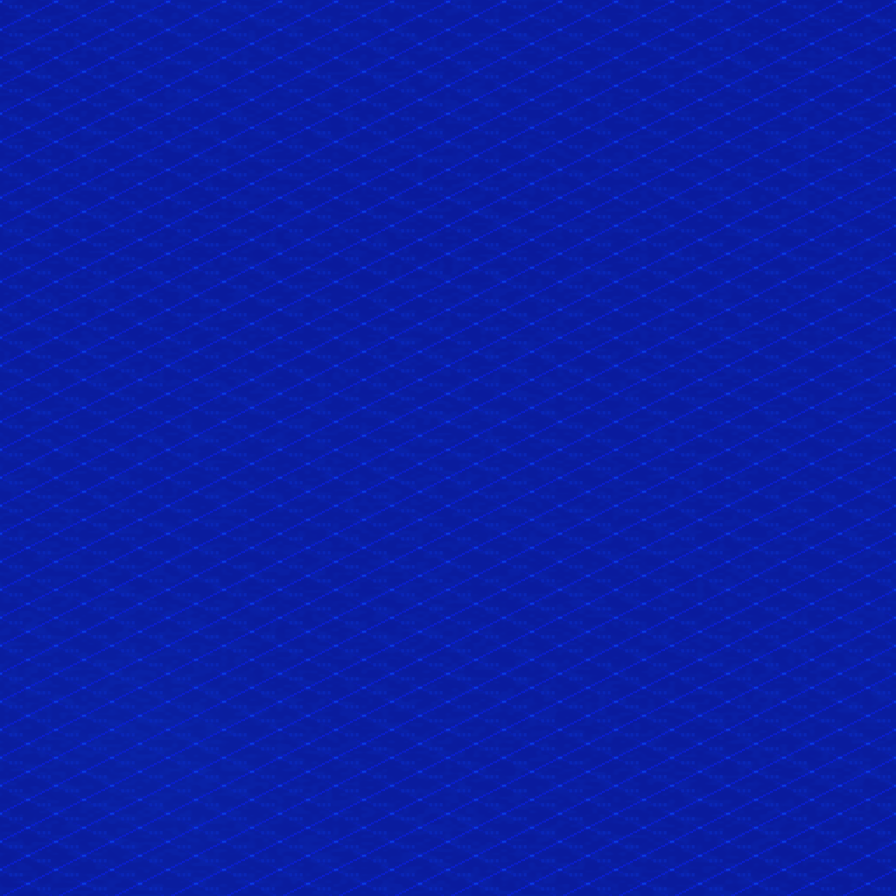
This pattern is drawn by a Shadertoy shader. Its source:

```glsl
// Deep blue isometric lattice: stepped rising lines, faint falling lines, small glints and dotted dashes.

const float TAU = 6.2831853;
const float CELLS = 32.0;                  // columns and rows of nodes
const float STEPS = 8.0;                   // stair steps of a line per column
const vec3 BASE  = vec3(0.04, 0.105, 0.615);
const vec3 HAZE  = vec3(0.04, 0.135, 0.665);
const vec3 DASH  = vec3(0.04, 0.16, 0.74);
const vec3 LINE  = vec3(0.04, 0.12, 0.82);
const vec3 GLINT = vec3(0.04, 0.27, 0.90);

float hash(vec2 p) {
    vec3 q = fract(vec3(p.xyx) * 0.1031);
    q += dot(q, q.yzx + 33.33);
    return fract((q.x + q.y) * q.z);
}

// Value noise that wraps after a whole number of cells
float wrapNoise(vec2 p, float period) {
    vec2 i = floor(p), f = fract(p);
    f = f * f * (3.0 - 2.0 * f);
    vec2 a = mod(i, period), b = mod(i + 1.0, period);
    return mix(mix(hash(a), hash(vec2(b.x, a.y)), f.x),
               mix(hash(vec2(a.x, b.y)), hash(b), f.x), f.y);
}

// Coverage of a shape whose signed distance is d
float coverage(float d, float pixel) {
    return clamp(0.5 - d / pixel, 0.0, 1.0);
}

// Line of short level steps, one per row, with the given slope
float steppedLine(vec2 p, float slope, float halfWidth, float pixel) {
    float x = (floor(p.x * STEPS) + 0.5) / STEPS;
    float d = abs(fract(p.y - slope * x + 0.5) - 0.5);
    return coverage(d - halfWidth, pixel);
}

// Offset from the nearest node; each column is half a row higher than the last
vec2 nodeOffset(vec2 p) {
    float column = floor(p.x + 0.5);
    float y = p.y - 0.5 * column;
    return vec2(p.x - column, y - floor(y + 0.5));
}

float box(vec2 p, vec2 halfSize) {
    vec2 d = abs(p) - halfSize;
    return length(max(d, 0.0)) + min(max(d.x, d.y), 0.0);
}

// Soft spot that repeats with the canvas
float wrapGlow(vec2 uv, vec2 center, float sharpness) {
    vec2 c = cos(TAU * (uv - center));
    return exp(sharpness * (c.x + c.y - 2.0));
}

void mainImage(out vec4 fragColor, in vec2 fragCoord) {
    vec2 uv = fragCoord / iResolution.xy;
    vec2 p = uv * CELLS + vec2(0.0, 0.0625);
    float pixel = CELLS / iResolution.y;
    vec2 local = nodeOffset(p);

    // Ground with a level weave, slow drift and a pale corner
    float grain = wrapNoise(uv * CELLS * vec2(4.0, 8.0), CELLS * 8.0);
    float pale = 0.5 + 0.5 * cos(TAU * (p.y + 0.5 * p.x - 0.1));
    float haze = 0.5 * smoothstep(0.4, 0.9, grain) + 0.25 * pale * pale;
    vec3 color = mix(BASE, HAZE, haze);
    color += vec3(0.0, 0.008, 0.012) * (wrapNoise(uv * 4.0, 4.0) - 0.5);
    color += vec3(0.0, 0.018, 0.018) * wrapGlow(uv, vec2(0.18, 0.18), 2.5);

    // Row of three dotted dashes between the nodes
    vec2 mark = nodeOffset(p - vec2(-0.43, 0.32));
    float dots = smoothstep(-0.6, 0.6, cos(TAU * mark.x / 0.1875));
    float dash = coverage(box(mark, vec2(0.25, 0.06)), pixel);
    color = mix(color, DASH, 0.75 * dash * mix(0.25, 1.0, dots));

    // Falling lines fade away from the nodes
    float nearNode = exp(-14.0 * dot(local, local));
    float falling = steppedLine(p, -0.5, 0.031, pixel);
    color = mix(color, LINE, falling * mix(0.1, 0.6, nearNode));

    // Rising lines with a slight beaded texture
    float rising = steppedLine(p, 0.5, 0.034, pixel);
    float beads = 0.85 + 0.15 * cos(TAU * 4.0 * p.x);
    color = mix(color, LINE, rising * beads);

    // Small level glint at each crossing
    float glint = coverage(box(local, vec2(0.07, 0.031)), pixel);
    color = mix(color, GLINT, 0.8 * glint);

    fragColor = vec4(color, 1.0);
}
```
